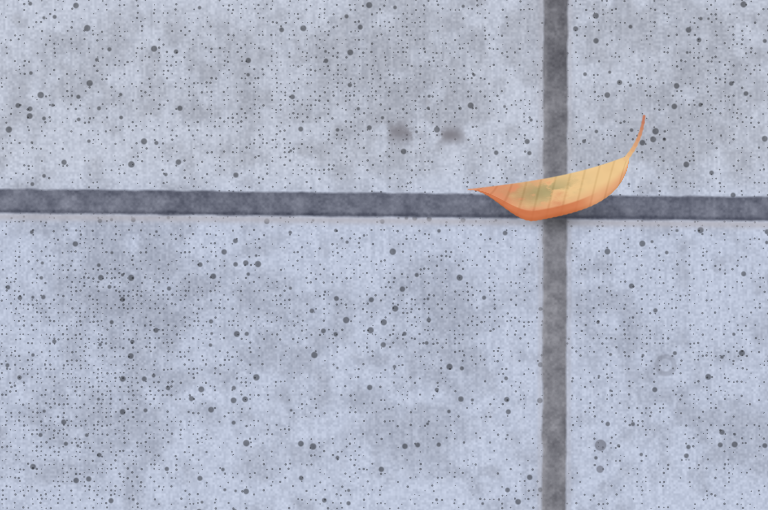
Write a WebGL 2 fragment shader that draws this texture.

```glsl
#version 300 es
precision highp float;
// Pale concrete paving slabs, crossing dark joints and one curled autumn leaf.
uniform vec2 u_resolution;
out vec4 outColor;

#define ASPECT 1.5
#define JOINT_HALF 0.0235
#define SPECKLE_CELL 0.0085
#define MOTTLE 0.62
#define GRAIN 0.085
#define SLAB_LIGHT vec3(0.745, 0.780, 0.860)
#define SLAB_DARK vec3(0.615, 0.640, 0.705)
#define JOINT_COLOR vec3(0.435, 0.450, 0.510)
#define LEAF_ORANGE vec3(0.865, 0.575, 0.430)
#define LEAF_YELLOW vec3(0.930, 0.785, 0.570)

float hash(vec2 p) {
  return fract(sin(dot(p, vec2(127.1, 311.7))) * 43758.5453);
}

float noise(vec2 p) {
  vec2 i = floor(p), f = fract(p);
  f = f * f * (3.0 - 2.0 * f);
  return mix(mix(hash(i), hash(i + vec2(1, 0)), f.x),
             mix(hash(i + vec2(0, 1)), hash(i + vec2(1, 1)), f.x), f.y);
}

float fbm(vec2 p) {
  float sum = 0.0, amp = 0.5;
  for (int i = 0; i < 5; i++) {
    sum += amp * noise(p);
    p = mat2(1.6, 1.2, -1.2, 1.6) * p + 7.3;
    amp *= 0.5;
  }
  return sum;
}

// Soft elliptical stain
float blob(vec2 p, vec2 center, vec2 radius) {
  vec2 d = (p - center) / radius;
  return exp(-dot(d, d));
}

// One jittered pore per cell; density is the share of filled cells
float pores(vec2 p, float cell, float density, float px) {
  vec2 id = floor(p / cell);
  vec2 center = 0.3 + 0.4 * vec2(hash(id + 3.1), hash(id + 8.7));
  float radius = cell * mix(0.1, 0.28, hash(id + 5.9));
  float d = length(fract(p / cell) - center) * cell;
  return step(hash(id), density) * (1.0 - smoothstep(radius - px, radius + px, d));
}

float segment(vec2 p, vec2 a, vec2 b) {
  vec2 ab = b - a;
  return length(p - a - ab * clamp(dot(p - a, ab) / dot(ab, ab), 0.0, 1.0));
}

vec3 slab(vec2 p, float px) {
  float broad = fbm(p * 7.0), fine = fbm(p * 27.0 + 19.0);
  float worn = blob(p, vec2(0.30, 0.41), vec2(0.24, 0.10))
             + blob(p, vec2(0.62, 0.83), vec2(0.30, 0.14))
             + 0.7 * blob(p, vec2(0.13, 0.16), vec2(0.16, 0.14))
             + 0.6 * blob(p, vec2(0.85, 0.38), vec2(0.22, 0.12))
             + 0.6 * blob(p, vec2(1.33, 0.32), vec2(0.18, 0.16))
             + 0.5 * blob(p, vec2(1.40, 0.85), vec2(0.14, 0.14));
  float shade = smoothstep(0.36, 0.66, 0.45 * broad + 0.55 * fine + 0.10 * worn - 0.02);
  vec3 col = mix(SLAB_LIGHT, SLAB_DARK, shade * MOTTLE + 0.16 * worn);
  col += vec3(0.012, 0.003, -0.016) * smoothstep(0.55, 0.70, p.y);
  // Brushed streaks and sandy grain
  col += 0.035 * (noise(p * vec2(260.0, 22.0)) - 0.5);
  col += GRAIN * (noise(p * 230.0) - 0.5);
  // Dark pores in two sizes
  float rough = 0.20 + 0.25 * worn + 0.25 * blob(p, vec2(0.1, 0.22), vec2(0.28, 0.24));
  col *= 1.0 - 0.36 * pores(p, SPECKLE_CELL, rough, px * 0.6);
  col *= 1.0 - 0.40 * pores(p + 0.37, SPECKLE_CELL * 2.6, 0.10, px);
  // Brown scuff in the upper slab, round marks in the right slab
  float scuff = blob(p, vec2(0.79, 0.742), vec2(0.055, 0.018))
              + blob(p, vec2(0.88, 0.735), vec2(0.030, 0.015))
              + 0.6 * blob(p, vec2(0.84, 0.81), vec2(0.030, 0.014));
  col = mix(col, vec3(0.47, 0.46, 0.49), 0.75 * scuff * smoothstep(0.3, 0.6, fine));
  float spots = 1.0 - smoothstep(0.009, 0.013, length(p - vec2(1.173, 0.127)));
  spots += 1.0 - smoothstep(0.005, 0.009, length(p - vec2(1.172, 0.080)));
  spots += 0.4 * (1.0 - smoothstep(0.002, 0.007, abs(length(p - vec2(1.300, 0.284)) - 0.017)));
  return mix(col, vec3(0.42, 0.43, 0.48), 0.65 * spots);
}

vec3 joints(vec3 col, vec2 p, float px) {
  float wobble = 0.005 * (fbm(p * 34.0) - 0.5);
  float across = p.y - (0.606 - 0.0105 * p.x);
  float along = p.x - (1.082 + 0.003 * p.y);
  float soft = px + 0.0015;
  float row = 1.0 - smoothstep(-soft, soft, abs(across) - JOINT_HALF + wobble);
  float column = 1.0 - smoothstep(-soft, soft, abs(along) - JOINT_HALF + wobble);
  // Worn pale lips
  col = mix(col, vec3(0.70, 0.69, 0.72), 0.65 * exp(-pow((across + 0.031) / 0.008, 2.0)));
  col = mix(col, vec3(0.70, 0.70, 0.74), 0.4 * exp(-pow((abs(along) - 0.028) / 0.005, 2.0)));
  vec3 dirt = JOINT_COLOR + 0.22 * (fbm(p * 48.0) - 0.48) + 0.07 * (noise(p * 210.0) - 0.5);
  vec3 rowDirt = dirt - 0.035 * smoothstep(0.006, 0.022, across)
               - 0.09 * exp(-pow((across + 0.020 + wobble) / 0.004, 2.0));
  vec3 columnDirt = dirt + vec3(0.045, 0.030, -0.002) - 0.08 * smoothstep(0.7, 0.9, p.y)
                  + 0.06 * smoothstep(0.010, 0.022, -along);
  col = mix(col, columnDirt, column * 0.95);
  col = mix(col, rowDirt, row);
  return col * (1.0 - 0.22 * blob(p, vec2(1.085, 0.565), vec2(0.035, 0.025)));
}

vec3 leaf(vec3 col, vec2 p, float px) {
  float t = (p.x - 0.914) / 0.315, u = clamp(t, 0.0, 1.0);
  float top = 0.629 + 0.037 * u + 0.030 * u * u * u;
  float depth = 0.078 * smoothstep(0.0, 0.42, u) * sqrt(1.0 - pow(u, 8.0)) + 0.002;
  float serration = 0.0015 * abs(fract(u * 32.0) - 0.5);
  float v = (top - p.y) / depth;
  float edge = max(p.y - top, top - depth + serration - p.y);
  edge = max(edge, (abs(t - 0.5) - 0.5) * 0.315);
  // Contact shadow
  col *= 1.0 - 0.28 * blob(p, vec2(1.08, 0.582), vec2(0.11, 0.020));
  // Orange tip fading to yellow, with mottling and slanted veins
  float patches = fbm(p * vec2(32.0, 55.0));
  float yellow = smoothstep(0.22, 0.62, u + 0.5 * (patches - 0.5)) * (1.0 - 0.65 * smoothstep(0.45, 0.9, v));
  vec3 skin = mix(LEAF_ORANGE, LEAF_YELLOW, yellow);
  float green = blob(vec2(u, v), vec2(0.46, 0.32), vec2(0.20, 0.28)) * smoothstep(0.42, 0.62, patches);
  skin = mix(skin, vec3(0.60, 0.57, 0.40), 0.75 * green);
  skin -= 0.05 * smoothstep(0.35, 0.5, abs(fract(u * 11.0 + v * 0.7) - 0.5));
  float fold = smoothstep(0.72, 0.78, v + 0.6 * pow(u - 0.5, 2.0)) * (1.0 - smoothstep(0.65, 0.82, u));
  skin = mix(skin, vec3(0.80, 0.45, 0.29), 0.8 * fold);
  skin += 0.05 * (patches - 0.5) - 0.06 * smoothstep(0.85, 1.0, v);
  col = mix(col, skin, 1.0 - smoothstep(-px, px, edge));
  // Curved stem, tapering slightly
  vec2 a = vec2(1.222, 0.688);
  for (int i = 1; i <= 8; i++) {
    float s = float(i) / 8.0;
    vec2 b = mix(mix(vec2(1.222, 0.688), vec2(1.252, 0.722), s), mix(vec2(1.252, 0.722), vec2(1.258, 0.772), s), s);
    float d = segment(p, a, b) - mix(0.0045, 0.0025, s);
    col = mix(col, mix(LEAF_YELLOW, vec3(0.76, 0.48, 0.38), s), 1.0 - smoothstep(-px, px, d));
    a = b;
  }
  return col;
}

void main() {
  vec2 p = gl_FragCoord.xy / u_resolution * vec2(ASPECT, 1.0);
  float px = 1.0 / u_resolution.y;
  vec3 col = leaf(joints(slab(p, px), p, px), p, px);
  outColor = vec4(clamp(col, 0.0, 1.0), 1.0);
}
```
